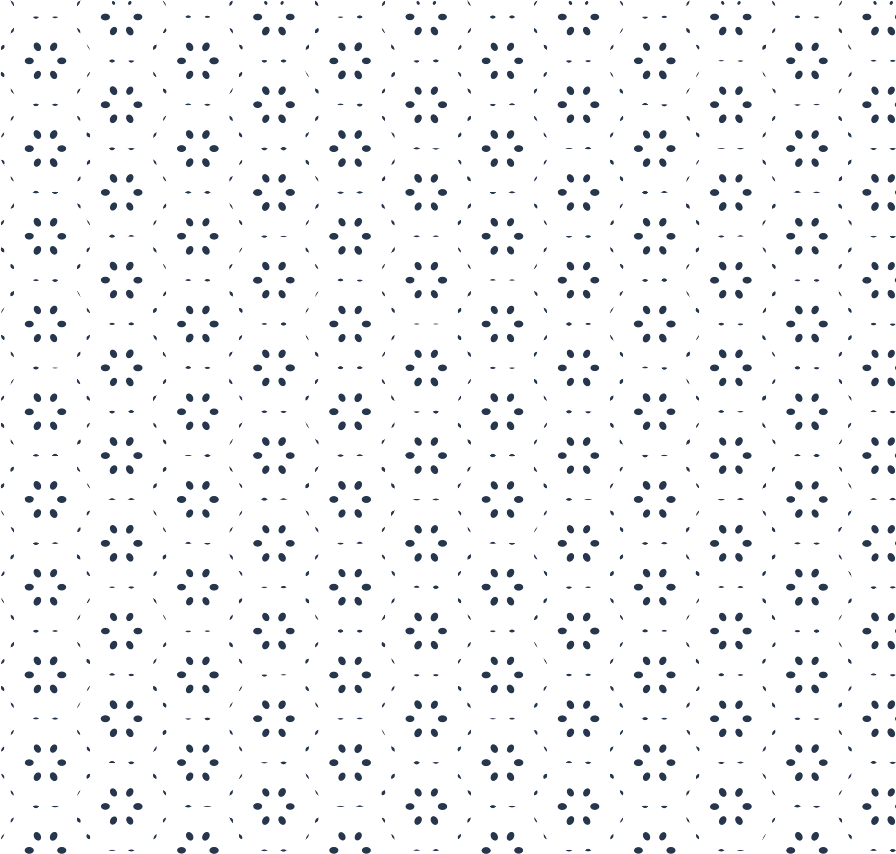
Write a WebGL 2 fragment shader that draws this pattern.

```glsl
#version 300 es
precision highp float;
// Navy six-petal flowers on a hexagonal lattice, with small slivers along the cell edges.

uniform vec2 u_resolution;
out vec4 fragColor;

const float SIXTH = 1.04719755;  // a sixth of a turn

float hash(vec3 p) {
  p = fract(p * vec3(0.1031, 0.1130, 0.0973));
  p += dot(p, p.yzx + 33.33);
  return fract((p.x + p.y) * p.z);
}

vec2 rotate(vec2 p, float a) {
  float c = cos(a), s = sin(a);
  return vec2(c * p.x + s * p.y, c * p.y - s * p.x);
}

// Approximate signed distance to an ellipse with half axes r
float ellipse(vec2 p, vec2 r) {
  float k = length(p / r);
  return k * (k - 1.0) / max(length(p / (r * r)), 1e-4);
}

// Offset from the nearest centre of the hexagonal lattice
vec2 hexOffset(vec2 p) {
  vec2 s = vec2(1.7320508, 1.0);
  vec2 a = mod(p + 0.5 * s, s) - 0.5 * s;
  vec2 b = mod(p, s) - 0.5 * s;
  return dot(a, a) < dot(b, b) ? a : b;
}

// One of six petals, the sector holding q
float petal(vec2 q, vec2 cell) {
  float k = round(atan(q.y, q.x) / SIXTH);
  float size = 0.96 + 0.08 * hash(vec3(cell, k + 5.0));
  // Upward petals of the topmost row are only specks
  if (cell.y > 18.5 && sin(k * SIXTH) > 0.1) size *= 0.45;
  vec2 v = rotate(q, k * SIXTH) - vec2(0.185, 0.0);
  return ellipse(v, vec2(0.051, 0.038) * size);
}

// Half of a lens lying on a cell edge, two per edge, of uneven thickness
float sliver(vec2 q, vec2 cell) {
  float k = floor(atan(q.y, q.x) / SIXTH);
  vec2 v = rotate(q, (k + 0.5) * SIXTH);
  float thick = mix(0.004, 0.021, hash(vec3(cell, k + 20.0 + 7.0 * step(0.0, v.y))));
  float along = (abs(v.y) - 0.109) / 0.034;
  return (0.5 - v.x) - thick * (1.0 - along * along);
}

void main() {
  // One unit is the distance between neighbouring flowers
  vec2 p = gl_FragCoord.xy / u_resolution.x * vec2(10.19, 10.214) - vec2(0.5175, 0.0415);
  float pixel = 10.2 / u_resolution.x;

  vec2 q = hexOffset(p);
  vec2 cell = round((p - q) / vec2(0.8660254, 0.5));

  float d = min(petal(q, cell), sliver(q, cell));
  float ink = 1.0 - smoothstep(-0.6 * pixel, 0.6 * pixel, d);

  vec3 paper = vec3(1.0);
  vec3 navy = vec3(0.15, 0.21, 0.30);
  fragColor = vec4(mix(paper, navy, ink), 1.0);
}
```
